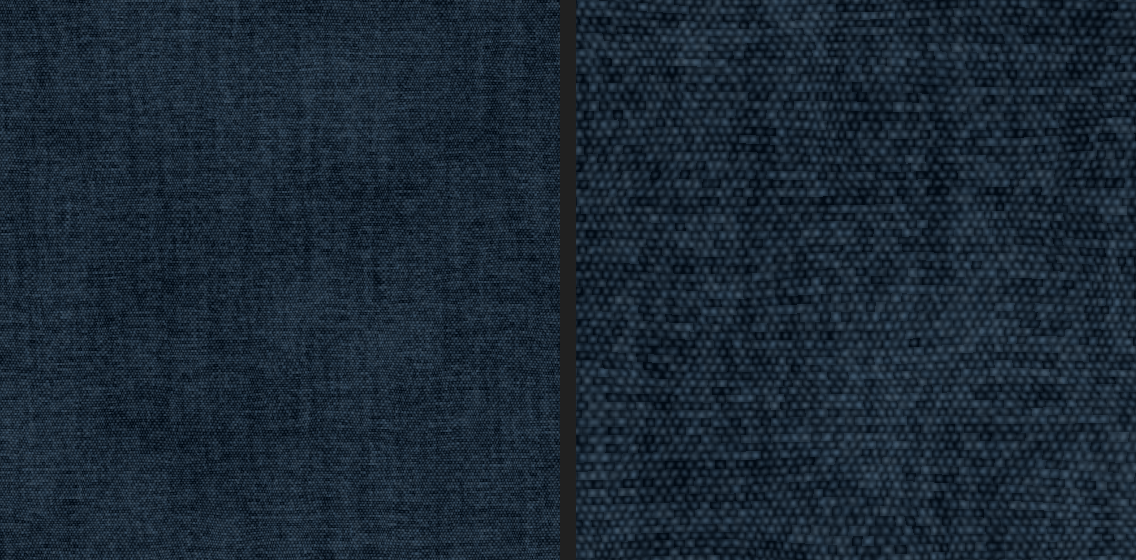
Left, the full canvas; right, a detail of the centre.
A three.js fragment shader for this texture:

```glsl
// Dark navy linen: a fine over-under plain weave of tiny thread grains,
// varied by uneven yarns in both directions and soft faded clouds.
// All layers add up to one tone value that is mapped to a blue ramp.
varying vec2 vUv;

const float PI = 3.14159265;

float hash(vec2 p) {
  return fract(sin(dot(p, vec2(127.1, 311.7))) * 43758.5453);
}

float noise(vec2 p) {
  vec2 i = floor(p);
  vec2 f = fract(p);
  f = f * f * (3.0 - 2.0 * f);
  return mix(mix(hash(i), hash(i + vec2(1.0, 0.0)), f.x),
             mix(hash(i + vec2(0.0, 1.0)), hash(i + vec2(1.0, 1.0)), f.x), f.y);
}

float fbm(vec2 p) {
  float sum = 0.0;
  float gain = 0.5;
  for (int i = 0; i < 4; i++) {
    sum += gain * noise(p);
    p = p * 2.03 + 17.3;
    gain *= 0.5;
  }
  return sum / 0.9375;
}

// Tone of the weave around zero; threads is in thread counts
float weave(vec2 threads) {
  float row = floor(threads.y);
  float checker = -cos(2.0 * PI * threads.x) * sin(PI * threads.y);
  float gaps = -cos(2.0 * PI * threads.y);
  float stagger = 0.5 * mod(row, 2.0);
  float uneven = hash(vec2(floor(threads.x + stagger), row) + 3.7) - 0.5;
  return 0.27 * checker + 0.12 * gaps + 0.32 * uneven;
}

// Yarns that thicken and thin along their length
float yarns(vec2 uv, vec2 threads) {
  float row = floor(threads.y);
  float column = floor(threads.x);
  float weft = noise(vec2(uv.x * 15.0, row)) - 0.5;
  float dashes = noise(vec2(uv.x * 60.0, row + 400.0)) - 0.5;
  float warp = noise(vec2(column + 51.0, uv.y * 16.0)) - 0.5;
  float slub = noise(uv * vec2(55.0, 8.0) + 80.0) - 0.5;
  return 0.20 * weft + 0.14 * dashes + 0.13 * warp + 0.13 * slub;
}

void main() {
  // Slight wander of the threads
  vec2 threads = vUv * vec2(172.0, 202.0);
  threads.x += 1.8 * noise(vUv * vec2(30.0, 24.0) + 5.0);
  threads.y += 1.4 * noise(vUv * vec2(12.0, 24.0) + 31.0);

  // Broad fading and fine fibre fuzz
  float clouds = fbm(vUv * vec2(3.2, 4.8) + 9.0) - 0.5;
  float fuzz = noise(vUv * 430.0) - 0.5;

  float tone = 0.46 + weave(threads) + yarns(vUv, threads) + 0.23 * clouds + 0.32 * fuzz;
  tone = clamp(tone, 0.0, 1.1);

  vec3 shadow = vec3(0.004, 0.04, 0.078);
  vec3 highlight = vec3(0.224, 0.30, 0.367);
  vec3 color = mix(shadow, highlight, tone);

  // Some fibres lean grey, others blue
  float tint = hash(floor(threads) + 61.0) - 0.5;
  color += vec3(0.02, 0.0, -0.02) * tint * tone;

  gl_FragColor = vec4(color, 1.0);
}
```
